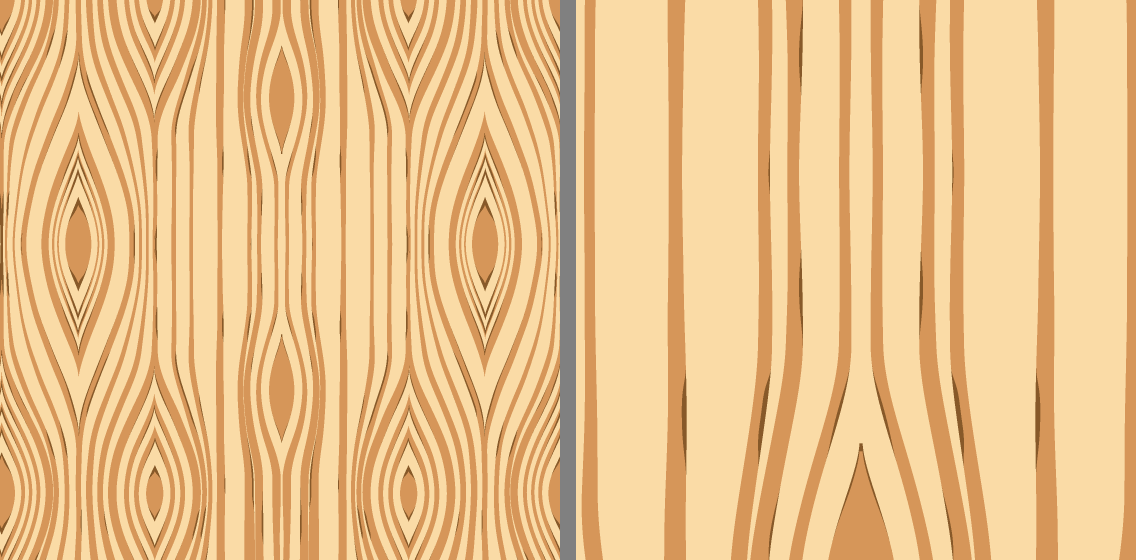
Left: the whole. Right: its middle third, enlarged.
Give the GLSL for this texture, as a Shadertoy shader.

```glsl
// Flat two-tone wood grain: mirrored vertical fibres flowing around pointed knots.
#define CREAM vec3(0.98, 0.86, 0.65)
#define TAN vec3(0.84, 0.59, 0.35)
#define BROWN vec3(0.53, 0.35, 0.16)
#define MIRROR vec2(0.503, 0.564)
#define WOBBLE 0.0025
#define LINE_BASE 0.0015
#define LINE_SPREAD 0.02
#define LINE_SWELL 0.9
#define SHADE_SIZE 0.035
#define SAMPLES 3

// Knots in the folded quadrant: centre x, centre y, half width, half height.
const vec4 KNOT[5] = vec4[5](
    vec4(0.0, 0.262, 0.036, 0.160),
    vec4(0.110, 0.0, 0.0, 1.0),
    vec4(0.227, 0.445, 0.078, 0.255),
    vec4(0.363, 0.0, 0.100, 0.370),
    vec4(0.500, 0.445, 0.085, 0.270));

// Size of the solid eye, then inner edge and thickness of each ring (1 = knot rim).
const float EYE[5] = float[5](0.63, 0.0, 0.20, 0.23, 0.27);
const vec4 RING[5] = vec4[5](
    vec4(2.0), vec4(2.0),
    vec4(0.37, 0.60, 0.88, 2.0),
    vec4(0.34, 0.42, 0.52, 0.92),
    vec4(0.40, 0.56, 0.72, 0.91));
const vec4 THICKNESS[5] = vec4[5](
    vec4(0.0), vec4(0.0),
    vec4(0.11, 0.11, 0.12, 0.0),
    vec4(0.03, 0.04, 0.13, 0.08),
    vec4(0.08, 0.07, 0.08, 0.09));

// Fibre positions across the gap between neighbouring knot columns.
const vec4 FIBRE[4] = vec4[4](
    vec4(0.08, 0.36, 0.52, 1.0),
    vec4(0.0, 0.44, 0.71, 1.0),
    vec4(0.0, 0.34, 0.67, 1.0),
    vec4(0.0, 0.40, 0.78, 1.0));

float hash(vec2 p) {
    return fract(sin(dot(p, vec2(127.1, 311.7))) * 43758.5);
}

float noise(vec2 p) {
    vec2 cell = floor(p), f = fract(p);
    f = f * f * (3.0 - 2.0 * f);
    return mix(mix(hash(cell), hash(cell + vec2(1, 0)), f.x),
               mix(hash(cell + vec2(0, 1)), hash(cell + vec2(1, 1)), f.x), f.y);
}

// Half width of the contour at a given level: lens inside, flared bell at the rim.
float contour(float level, float height) {
    float q = height / max(level, 1e-4);
    return level * pow(max(1.0 - q * q, 0.0), 1.0 + level);
}

// Rings inside a knot, found by bisecting for the contour through the point.
vec3 knotColour(int k, vec2 p) {
    vec2 offset = abs(p - KNOT[k].xy) / KNOT[k].zw;
    float low = offset.y, high = 1.0;
    for (int i = 0; i < 12; i++) {
        float middle = 0.5 * (low + high);
        if (contour(middle, offset.y) < offset.x) low = middle;
        else high = middle;
    }
    float level = 0.5 * (low + high);
    float tip = smoothstep(0.35, 0.95, offset.y / level);
    float shade = SHADE_SIZE * tip * (0.6 + 0.8 * noise(p * 40.0));
    if (level < EYE[k]) return level > EYE[k] - shade ? BROWN : TAN;
    for (int i = 0; i < 4; i++) {
        float depth = level - RING[k][i];
        if (depth > 0.0 && depth < THICKNESS[k][i])
            return depth < 0.8 * shade ? BROWN : TAN;
    }
    return CREAM;
}

// Fibres share the space left between the rims of two columns.
vec3 fibreColour(int k, float across, float gap, float v) {
    for (int i = 0; i < 4; i++) {
        float place = FIBRE[k][i];
        float id = float(k) + place;
        float halfWidth = (LINE_BASE + LINE_SPREAD * gap) * (0.8 + 0.4 * hash(vec2(id, 3.0)));
        halfWidth *= 1.0 + LINE_SWELL * smoothstep(0.05, 0.4, v);
        halfWidth *= 0.8 + 0.4 * noise(vec2(id * 17.0, v * 9.0));
        float side = (across - place) * gap;
        if (abs(side) < halfWidth) {
            float scar = smoothstep(0.65, 0.9, noise(vec2(id * 31.0, v * 14.0)));
            return side < 0.003 * scar - halfWidth ? BROWN : TAN;
        }
    }
    return CREAM;
}

vec3 woodColour(vec2 uv) {
    vec2 p = abs(uv - MIRROR);
    p.x = 0.5 - abs(0.5 - p.x);
    p.x = clamp(p.x + WOBBLE * (noise(p * vec2(22.0, 14.0)) - 0.5), 0.0, 0.5);
    int k = 0;
    for (int i = 1; i < 4; i++) if (p.x >= KNOT[i].x) k = i;
    vec4 a = KNOT[k], b = KNOT[k + 1];
    float left = a.x + a.z * contour(1.0, abs(p.y - a.y) / a.w);
    float right = b.x - b.z * contour(1.0, abs(p.y - b.y) / b.w);
    if (p.x < left) return knotColour(k, p);
    if (p.x > right) return knotColour(k + 1, p);
    return fibreColour(k, (p.x - left) / (right - left), right - left, p.y);
}

void mainImage(out vec4 fragColor, in vec2 fragCoord) {
    // Supersampling smooths every edge.
    vec3 sum = vec3(0.0);
    for (int i = 0; i < SAMPLES * SAMPLES; i++) {
        vec2 jitter = (vec2(i % SAMPLES, i / SAMPLES) + 0.5) / float(SAMPLES) - 0.5;
        sum += woodColour((fragCoord + jitter) / iResolution.xy);
    }
    fragColor = vec4(sum / float(SAMPLES * SAMPLES), 1.0);
}
```
